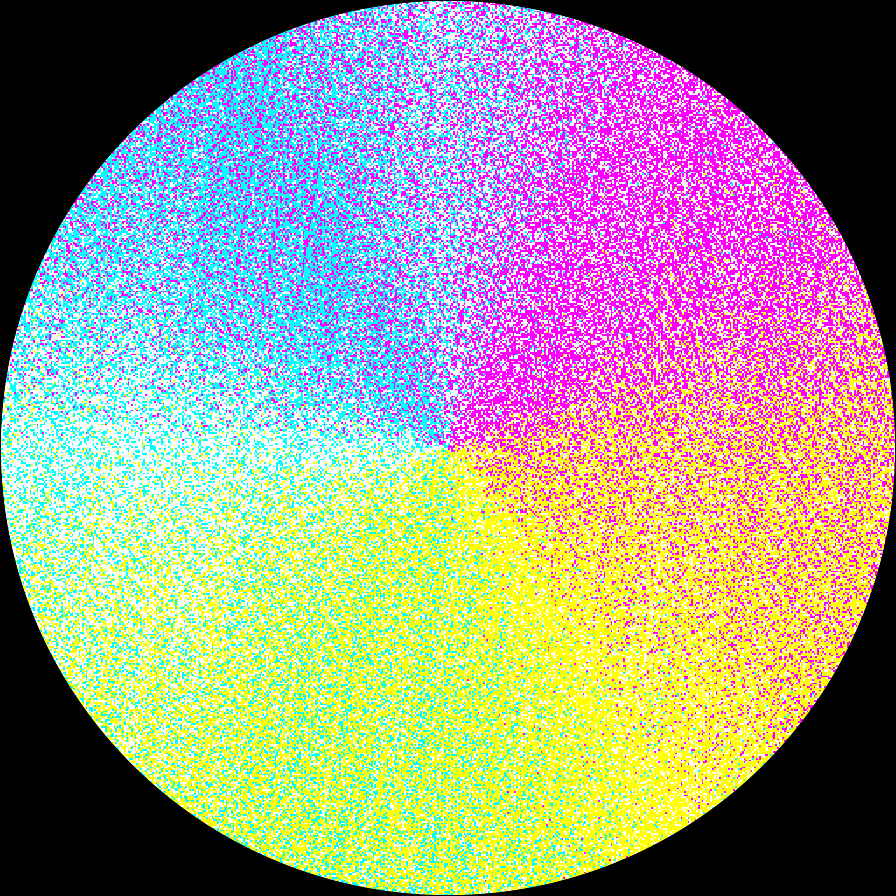
A WebGL 2 fragment shader for this background:

```glsl
#version 300 es
precision highp float;

#define GRAINS 512.0
#define RADIUS 0.499
#define STOPS 12
#define TAU 6.2831853

uniform vec2 u_resolution;
out vec4 fragColor;

const vec3 CYAN = vec3(0.0, 1.0, 1.0);
const vec3 MAGENTA = vec3(1.0, 0.0, 1.0);
const vec3 YELLOW = vec3(1.0, 1.0, 0.0);
const vec3 PAPER = vec3(1.0);

// Share of cyan, magenta and yellow grains, counterclockwise from the right
const vec3 INK_SHARES[STOPS] = vec3[STOPS](
    vec3(0.00, 0.30, 0.46), vec3(0.00, 0.60, 0.06),
    vec3(0.01, 0.62, 0.00), vec3(0.28, 0.26, 0.00),
    vec3(0.57, 0.31, 0.00), vec3(0.50, 0.20, 0.00),
    vec3(0.28, 0.00, 0.06), vec3(0.18, 0.00, 0.38),
    vec3(0.24, 0.00, 0.52), vec3(0.25, 0.00, 0.56),
    vec3(0.03, 0.01, 0.70), vec3(0.00, 0.20, 0.59)
);

float hash(vec2 p) {
    return fract(sin(dot(p, vec2(12.9898, 78.233))) * 43758.5453);
}

// Blend the two stops on either side of the angle
vec3 inkShares(float angle) {
    float position = fract(angle / TAU) * float(STOPS);
    int stop = int(position) % STOPS;
    return mix(INK_SHARES[stop], INK_SHARES[(stop + 1) % STOPS], fract(position));
}

// Pick one ink, or bare paper, by a random threshold
vec3 pickInk(vec3 shares, float threshold) {
    if (threshold < shares.x) return CYAN;
    if (threshold < shares.x + shares.y) return MAGENTA;
    if (threshold < shares.x + shares.y + shares.z) return YELLOW;
    return PAPER;
}

void main() {
    float side = min(u_resolution.x, u_resolution.y);
    vec2 p = (gl_FragCoord.xy - 0.5 * u_resolution) / side;

    // Grain cells scale with the canvas
    vec2 cell = floor((p + 0.5) * GRAINS);
    vec2 center = (cell + 0.5) / GRAINS - 0.5;
    vec3 color = pickInk(inkShares(atan(center.y, center.x)), hash(cell));

    // Disc on black with a smooth rim
    float edge = 0.5 / side;
    float disc = 1.0 - smoothstep(-edge, edge, length(p) - RADIUS);
    fragColor = vec4(color * disc, 1.0);
}
```
